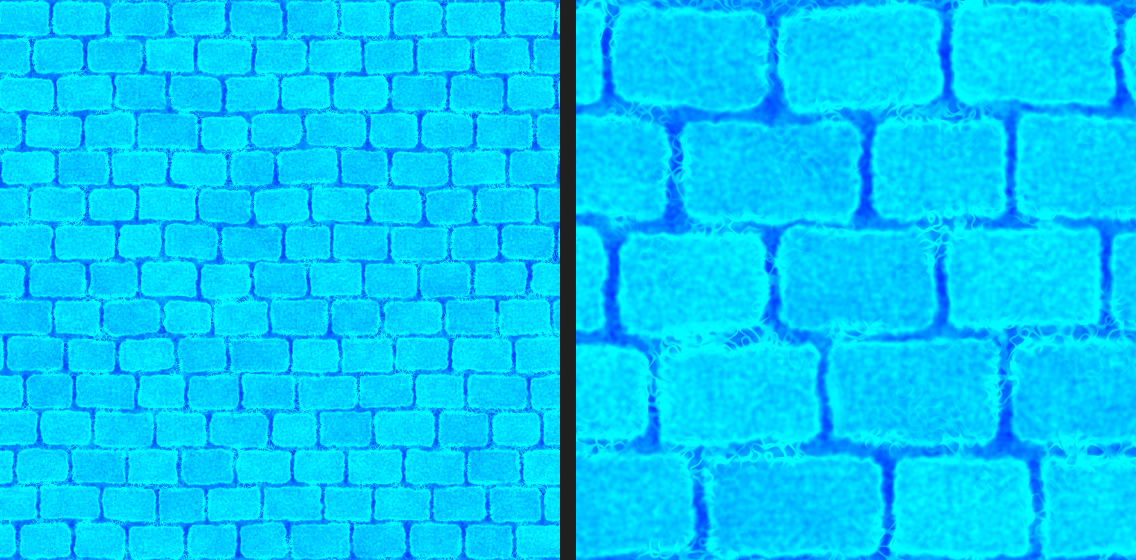
Left, the full canvas; right, a detail of the centre.
Give the GLSL for this texture, as a three.js fragment shader.

```glsl
// Cyan cobblestone wall: 15 courses of 10 rounded, uneven stones in a drifting running bond.
// Each stone is a rounded-box distance in warped space; periodic gradient noise adds the
// grain, mottling, thin pale rims and tangled fibres over the deep blue joints.

#define COLUMNS 10.0
#define ROWS 15.0
#define WIDTH_JITTER 0.18   // joint shift, in stone pitches
#define JOINT_HALF 0.036    // half joint width, in course heights
#define CORNER 0.11         // smallest corner radius
#define EDGE_SOFT 0.032     // softness of the stone edge
#define EDGE_WARP 0.065     // raggedness of the outline
#define STONE_GREEN 0.835
#define STONE_SPREAD 0.10   // tone change from stone to stone
#define GRAIN 0.19
#define JOINT_GREEN 0.50
#define FIBRE 0.34

varying vec2 vUv;

vec2 hash2(vec2 p) {
  vec3 q = fract(p.xyx * vec3(0.1031, 0.1030, 0.0973));
  q += dot(q, q.yzx + 33.33);
  return fract((q.xx + q.yz) * q.zy);
}

float corner(vec2 cell, vec2 f, vec2 o, float n) {
  return dot(hash2(mod(cell + o, n) + n) * 2.0 - 1.0, f - o);
}

// Gradient noise with n cells across the canvas, wrapping at its borders
float noise(vec2 uv, float n) {
  vec2 p = uv * n, cell = floor(p), f = p - cell;
  vec2 w = f * f * f * (f * (f * 6.0 - 15.0) + 10.0);
  float low = mix(corner(cell, f, vec2(0.0, 0.0), n), corner(cell, f, vec2(1.0, 0.0), n), w.x);
  float high = mix(corner(cell, f, vec2(0.0, 1.0), n), corner(cell, f, vec2(1.0, 1.0), n), w.x);
  return mix(low, high, w.y);
}

float roundBox(vec2 p, vec2 halfSize, float radius) {
  vec2 q = abs(p) - halfSize + radius;
  return length(max(q, 0.0)) + min(max(q.x, q.y), 0.0) - radius;
}

// Half-stone shift on alternate courses, with a drift in the lower ones
float bondOffset(float row) {
  return 0.5 * mod(row, 2.0) - 0.75 * smoothstep(7.0, 11.0, row);
}

// Position of a vertical joint, in stone pitches
float jointAt(float i, float row) {
  float shift = hash2(vec2(mod(i, COLUMNS) + 3.0, row + 41.0)).x - 0.5;
  return i + bondOffset(row) + shift * WIDTH_JITTER;
}

// Thin curve along the zero line of the noise
float fibre(vec2 uv, float n) {
  return 1.0 - smoothstep(0.02, 0.12, abs(noise(uv, n)));
}

void main() {
  vec2 uv = vUv;

  // Warped space: one unit is one course height, rows count downwards
  vec2 ragged = vec2(noise(uv, 40.0), noise(uv + 0.37, 40.0))
              + 0.7 * vec2(noise(uv, 110.0), noise(uv + 0.61, 110.0))
              + 0.4 * vec2(noise(uv, 230.0), noise(uv + 0.19, 230.0));
  vec2 p = vec2(uv.x, 1.0 - uv.y) * ROWS + ragged * EDGE_WARP;
  p.y += 0.10 * noise(uv, 6.0);

  // Find the stone between two neighbouring joints
  float pitch = ROWS / COLUMNS;
  float course = floor(p.y);
  float row = mod(course, ROWS);
  float x = p.x / pitch;
  float i = floor(x - bondOffset(row));
  if (x < jointAt(i, row)) i -= 1.0;
  else if (x > jointAt(i + 1.0, row)) i += 1.0;
  float left = jointAt(i, row) * pitch;
  float right = jointAt(i + 1.0, row) * pitch;

  // Size, tilt and tone of this stone
  vec2 id = vec2(mod(i, COLUMNS), row);
  vec2 vary = hash2(id + 71.0);
  vec2 lean = hash2(id + 137.0) - 0.5;
  vec2 local = p - vec2(0.5 * (left + right), course + 0.5 + lean.y * 0.03);
  local += vec2(-local.y, local.x) * lean.x * 0.07;
  vec2 halfSize = vec2(0.5 * (right - left), 0.5) - JOINT_HALF - 0.025 * vary.yx;
  float d = roundBox(local, halfSize, CORNER + 0.12 * vary.y);

  // Stone face: tone, slope, mottling, fine grain and small scratches
  float grain = noise(uv, 190.0) + 0.7 * noise(uv + 0.23, 310.0);
  float mottle = noise(uv, 32.0) + 0.6 * noise(uv, 75.0);
  float worn = smoothstep(0.0, 0.35, noise(uv + 0.71, 27.0));
  float stone = STONE_GREEN + (vary.x - 0.5) * STONE_SPREAD
              + dot(local, lean) * 0.10 + mottle * 0.09 + grain * GRAIN
              + worn * 0.08 * (fibre(uv + 0.29, 140.0) - 0.4);

  // Thin pale rim, broken along its length, with a faint shade inside it
  float rim = exp(-pow((d + 0.035) / 0.024, 2.0));
  float shade = exp(-pow((d + 0.11) / 0.04, 2.0));
  stone += rim * (0.12 + 0.16 * noise(uv, 60.0)) - 0.025 * shade;

  // Joints: upright ones are deepest, dust lightens the rest in patches
  vec2 outside = abs(local) - halfSize;
  float upright = smoothstep(-0.04, 0.12, outside.x - outside.y);
  float dust = smoothstep(-0.05, 0.35, noise(uv + 0.53, 30.0));
  float joint = JOINT_GREEN - 0.17 * upright + 0.18 * dust
              + 0.16 * noise(uv, 70.0) + 0.18 * grain;

  float green = mix(stone, joint, smoothstep(-EDGE_SOFT, EDGE_SOFT, d));

  // Fibres tangled around the joints
  float nearJoint = smoothstep(-0.16, -0.02, d);
  float patches = smoothstep(-0.20, 0.20, noise(uv + 0.13, 24.0));
  float strands = max(fibre(uv + ragged * 0.004, 80.0), fibre(uv + 0.47, 125.0));
  green += FIBRE * strands * nearJoint * patches * (1.0 - smoothstep(0.75, 0.98, green));

  gl_FragColor = vec4(0.0, clamp(green, 0.22, 0.98), 1.0, 1.0);
}
```
